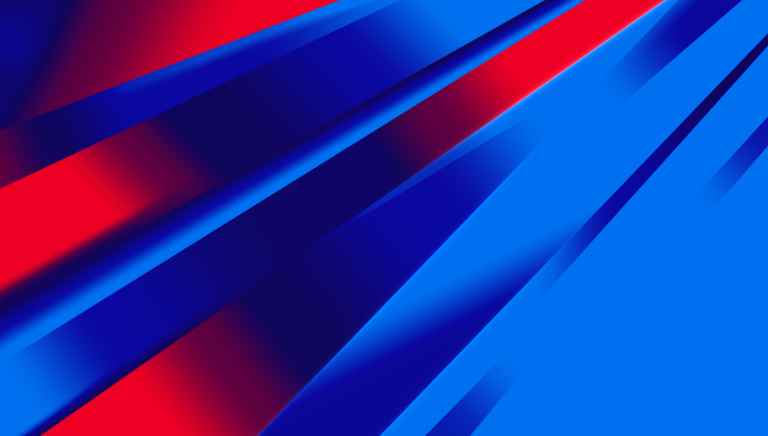
Reproduce this background procedurally as a WebGL 1 fragment shader.

```glsl
precision highp float;
// Glossy diagonal panels fanning up to the right, in red, navy and azure.
// Each panel covers everything below its upper edge; its shading is a single
// tone value, running from red (0) through navy (2) to azure (4).
uniform vec2 u_resolution;

// Signed distance to the line a-b, positive below and to the right of it.
float below(vec2 p, vec2 a, vec2 b) {
  vec2 d = normalize(b - a);
  return dot(p - a, vec2(-d.y, d.x));
}

// Smooth edge about one pixel wide.
float cover(float d) {
  float w = 3.8 / u_resolution.y;
  return smoothstep(-w, w, d);
}

// Coverage of the strip between an upper line a-b and a lower line c-d.
float strip(vec2 p, vec2 a, vec2 b, vec2 c, vec2 d) {
  return cover(below(p, a, b)) * (1.0 - cover(below(p, c, d)));
}

vec3 tone(float t) {
  vec3 red = vec3(0.93, 0.0, 0.14);
  vec3 plum = vec3(0.36, 0.0, 0.25);
  vec3 navy = vec3(0.06, 0.02, 0.36);
  vec3 blue = vec3(0.04, 0.03, 0.63);
  vec3 azure = vec3(0.0, 0.44, 0.94);
  vec3 c = mix(red, plum, clamp(t, 0.0, 1.0));
  c = mix(c, navy, clamp(t - 1.0, 0.0, 1.0));
  c = mix(c, blue, clamp(t - 2.0, 0.0, 1.0));
  return mix(c, azure, clamp(t - 3.0, 0.0, 1.0));
}

// Thin light along a panel edge.
float glint(float d) {
  return exp(-abs(d) / 0.018);
}

void main() {
  // Canvas coordinates with y pointing down.
  vec2 uv = gl_FragCoord.xy / u_resolution;
  vec2 p = vec2(uv.x, 1.0 - uv.y) * vec2(7.68, 4.34);

  // Upper edges of the panels, from top left to bottom right.
  float e1 = below(p, vec2(0.0, 1.3), vec2(3.4, 0.0));
  float e2 = below(p, vec2(0.0, 1.88), vec2(4.0, 0.0));
  float e3 = below(p, vec2(0.0, 3.05), vec2(5.45, 0.0));
  float e4 = below(p, vec2(0.0, 3.62), vec2(5.85, 0.0));
  float e5 = below(p, vec2(0.4, 4.34), vec2(6.65, 0.0));
  float e6 = below(p, vec2(2.58, 4.34), vec2(5.4, 1.43));
  float e7 = below(p, vec2(3.8, 4.34), vec2(7.68, 0.33));

  // Corner panel: navy to red.
  float s = p.x + 0.5 * p.y;
  float t = 2.2 - 1.2 * smoothstep(0.5, 1.2, s) - smoothstep(1.1, 2.5, s);
  t += 0.5 * exp(-8.0 * dot(p - vec2(0.1, 0.4), p - vec2(0.1, 0.4)));
  vec3 col = tone(t);

  // Narrow blue panel with a lighter upper rim.
  s = p.x - 0.5 * p.y;
  t = 1.0 + smoothstep(-0.9, -0.2, s) + smoothstep(-0.2, 0.9, s) + smoothstep(2.2, 4.2, s);
  t += 0.6 * smoothstep(0.5, 2.5, p.x) * (1.0 - smoothstep(0.04, 0.16, e1));
  col = mix(col, tone(t), cover(e1));

  // Red to navy to azure, shaded where the next panel overlaps it.
  s = 0.7 * (p.x - p.y);
  t = smoothstep(-0.75, -0.05, s) + smoothstep(-0.05, 0.4, s);
  t += smoothstep(0.8, 2.1, s) + smoothstep(2.1, 3.1, s);
  t = mix(t, 2.0, smoothstep(-0.22, 0.0, e3) * (1.0 - smoothstep(1.0, 2.6, p.x)));
  col = mix(col, tone(t), cover(e2));

  // Rounded blue bar, shaded across its width.
  s = clamp(e3 / max(e3 - e4, 0.01), 0.0, 1.0);
  t = 1.9 + 1.1 * smoothstep(0.0, 0.45, s) + smoothstep(0.4, 0.85, s);
  col = mix(col, tone(t), cover(e3));

  // Long panel: azure to navy to red.
  s = 0.82 * p.x - 0.57 * p.y;
  t = 4.0 - smoothstep(-2.1, -1.0, s) - 0.85 * smoothstep(-1.0, 1.0, s);
  t -= 1.15 * smoothstep(2.1, 2.9, s) + smoothstep(2.9, 3.9, s);
  t = mix(t, 2.0, smoothstep(-0.16, 0.0, e5) * (1.0 - smoothstep(1.6, 3.2, p.x)));
  col = mix(col, tone(t), cover(e4));

  // Red to azure, with a lighter sliver along the top.
  s = 0.79 * p.x - 0.61 * p.y;
  t = smoothstep(-1.3, -0.4, s) + smoothstep(-0.4, 0.2, s);
  t += smoothstep(0.4, 2.0, s) + smoothstep(2.3, 3.6, s);
  t += 0.3 * (1.0 - cover(below(p, vec2(2.7, 2.72), vec2(4.79, 1.45))));
  col = mix(col, tone(t), cover(e5));
  col += 0.3 * glint(e5) * smoothstep(3.8, 5.5, p.x);

  // Azure panel with a soft dark underside and a faded fold at the top.
  t = 4.0 - 1.15 * smoothstep(-0.15, 0.45, below(p, vec2(3.0, 3.65), vec2(5.9, 2.2)));
  float fold = below(p, vec2(6.2, 1.05), vec2(7.42, 0.0));
  s = 0.75 * p.x - 0.66 * p.y;
  t -= 1.1 * smoothstep(-0.55, -0.2, fold) * (1.0 - cover(fold)) * smoothstep(3.85, 5.1, s);
  col = mix(col, tone(t), cover(e6));
  col += vec3(0.0, 0.12, 0.2) * glint(e6) * (1.0 - smoothstep(4.6, 5.6, p.x));

  // Azure foreground with three fading dark blades.
  t = 4.0 - (smoothstep(5.3, 6.2, p.x) + smoothstep(6.2, 7.3, p.x))
    * strip(p, vec2(3.8, 4.34), vec2(7.68, 0.33), vec2(5.4, 2.98), vec2(7.68, 0.45));
  s = p.x - p.y;
  t -= 0.9 * smoothstep(4.9, 6.4, s)
    * strip(p, vec2(7.0, 1.9), vec2(7.68, 1.16), vec2(7.1, 2.12), vec2(7.68, 1.45));
  t -= 0.8 * (1.0 - smoothstep(0.2, 1.6, s))
    * strip(p, vec2(4.25, 4.34), vec2(5.0, 3.58), vec2(4.7, 4.34), vec2(5.25, 3.68));
  col = mix(col, tone(t), cover(e7));
  col += vec3(0.0, 0.12, 0.15) * glint(e7) * (1.0 - smoothstep(4.8, 6.0, p.x));

  gl_FragColor = vec4(col, 1.0);
}
```
